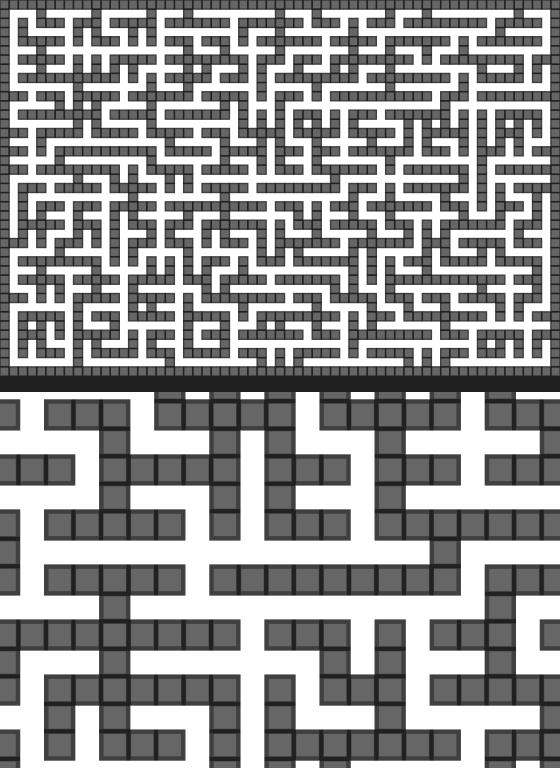
Top: the whole. Bottom: its middle third, enlarged.
A WebGL 2 fragment shader for this pattern:

```glsl
#version 300 es
precision highp float;
// A maze of outlined grey blocks on white, 61 by 41 cells.
// Posts stand on every second cell; each inner post leans one wall in a
// random direction, and overlapping block outlines darken the seams.

uniform vec2 u_resolution;
out vec4 fragColor;

const ivec2 GRID = ivec2(61, 41);

uint scramble(uint n) {
  n = n * 747796405u + 2891336453u;
  n = ((n >> ((n >> 28u) + 4u)) ^ n) * 277803737u;
  return (n >> 22u) ^ n;
}

float hash(ivec2 p, int seed) {
  return float(scramble(uint(p.x) + scramble(uint(p.y) + scramble(uint(seed)))) >> 8u) / 16777216.0;
}

bool onBorder(ivec2 cell) {
  return any(equal(cell, ivec2(0))) || any(equal(cell, GRID - 1));
}

// Random direction of a post, more often horizontal; border posts have none
ivec2 pickDirection(ivec2 post, int attempt) {
  if (onBorder(post * 2)) return ivec2(0);
  int side = hash(post, attempt * 2 + 1) < 0.5 ? -1 : 1;
  return hash(post, attempt * 2 + 2) < 0.63 ? ivec2(side, 0) : ivec2(0, side);
}

// Odd posts pick again when the neighbour already leans towards them
ivec2 lean(ivec2 post) {
  ivec2 direction = pickDirection(post, 0);
  if (((post.x + post.y) & 1) == 0 || direction == ivec2(0)) return direction;
  for (int i = 1; i < 9; i++) {
    if (pickDirection(post + direction, 0) != -direction) break;
    direction = pickDirection(post, i);
  }
  return direction;
}

bool isWall(ivec2 cell) {
  if (any(lessThan(cell, ivec2(0))) || any(greaterThanEqual(cell, GRID))) return false;
  if (onBorder(cell)) return true;
  ivec2 odd = cell & 1;
  if (odd.x == odd.y) return odd.x == 0;
  // A cell between two posts is filled when either one leans over it
  return lean((cell - odd) / 2) == odd || lean((cell + odd) / 2) == -odd;
}

// Smoothed coverage of a centred square
float square(vec2 p, float halfSize, float pixel) {
  vec2 cover = clamp((halfSize - abs(p)) / pixel + 0.5, 0.0, 1.0);
  return cover.x * cover.y;
}

void main() {
  vec2 p = gl_FragCoord.xy / u_resolution * vec2(GRID);
  float pixel = float(GRID.x) / u_resolution.x;
  ivec2 home = ivec2(floor(p));

  // Gather blocks and their outlines from the nearby cells
  float block = 0.0;
  float outline = 0.0;
  for (int y = -1; y <= 1; y++) {
    for (int x = -1; x <= 1; x++) {
      ivec2 cell = home + ivec2(x, y);
      if (!isWall(cell)) continue;
      vec2 local = p - vec2(cell) - 0.5;
      float outer = square(local, 0.57, pixel);
      block = max(block, outer);
      outline += outer - square(local, 0.405, pixel);
    }
  }

  // One outline gives dark grey, two overlapping ones nearly black
  float stone = max(0.13, 0.40 - 0.15 * outline);
  fragColor = vec4(vec3(mix(1.0, stone, block)), 1.0);
}
```
